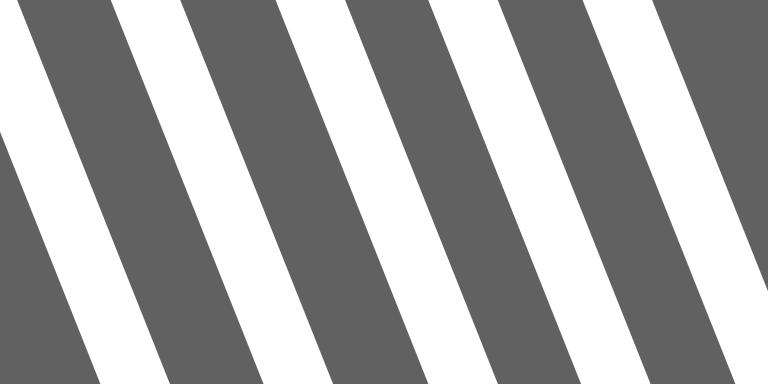
Write a Shadertoy shader that draws this pattern.

```glsl
const vec3 GROUND_COLOR = vec3(0.38);
const vec3 STRIPE_COLOR = vec3(1.0);

// Lengths are in canvas heights, measured along the horizontal.
const int STRIPE_COUNT = 5;
const float FIRST_CENTER = 0.352;   // where the first stripe meets the bottom edge
const float PITCH = 0.4134;
const float STRIPE_WIDTH = 0.181;
const float LEAN = 0.398;           // leftward shift per unit of height
const float SPACING_DRIFT = 0.0273; // extra offset of the middle stripe
const float DRIFT_POWER = 2.5;

const float PI = 3.14159;

// Evenly pitched centers, with the inner stripes nudged to the right.
float stripeCenter(int index) {
    float i = float(index);
    float arch = abs(sin(PI * i / float(STRIPE_COUNT - 1)));
    return FIRST_CENTER + PITCH * i + SPACING_DRIFT * pow(arch, DRIFT_POWER);
}

void mainImage(out vec4 fragColor, in vec2 fragCoord) {
    vec2 uv = fragCoord / iResolution.y;
    float pixel = 1.0 / iResolution.y;

    // Shear so that the slanted stripes become vertical.
    float across = uv.x + LEAN * uv.y;

    // Signed distance to the nearest stripe.
    float nearest = 1e3;
    for (int i = 0; i < STRIPE_COUNT; i++) {
        nearest = min(nearest, abs(across - stripeCenter(i)) - 0.5 * STRIPE_WIDTH);
    }
    nearest *= inversesqrt(1.0 + LEAN * LEAN);

    float coverage = clamp(0.5 - nearest / pixel, 0.0, 1.0);
    fragColor = vec4(mix(GROUND_COLOR, STRIPE_COLOR, coverage), 1.0);
}
```
